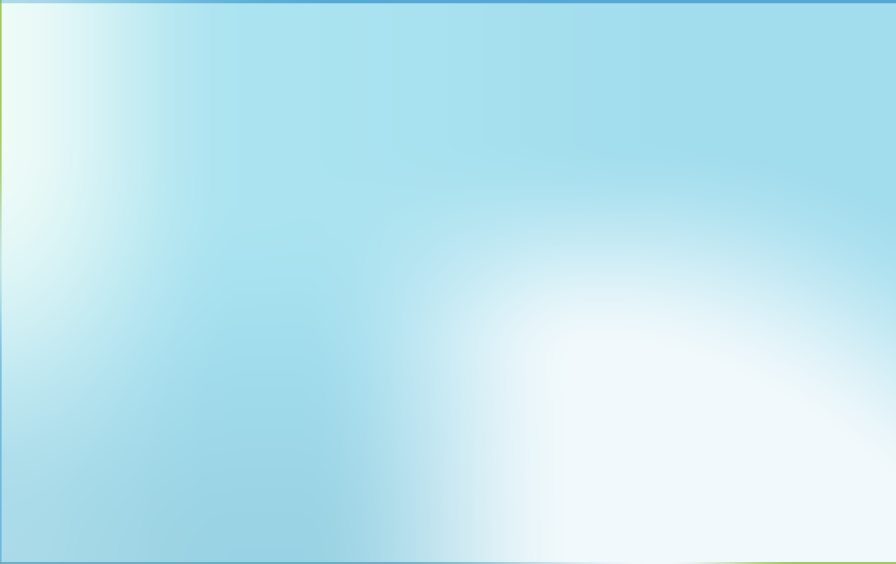
This background is drawn by a WebGL 1 fragment shader. Its source:

```glsl
precision mediump float;

uniform vec2 u_resolution;

#define SKY vec3(0.632, 0.865, 0.930)
#define AQUA vec3(0.672, 0.892, 0.942)
#define DEEP vec3(0.600, 0.825, 0.892)
#define MINT_WHITE vec3(0.935, 0.985, 0.970)
#define CLOUD_WHITE vec3(0.950, 0.978, 0.988)
#define LINE_BLUE vec3(0.310, 0.650, 0.825)
#define LINE_TEAL vec3(0.400, 0.670, 0.750)
#define LINE_GREEN vec3(0.600, 0.760, 0.300)
#define TOP_LINE 0.0058
#define THIN_LINE 0.0036

// Falls smoothly from 1 at start to 0 at end
float fade(float start, float end, float v) {
    return 1.0 - smoothstep(start, end, v);
}

vec3 skyColor(vec2 uv) {
    vec3 color = mix(DEEP, SKY, smoothstep(0.0, 0.45, uv.y));
    float band = fade(0.25, 0.85, uv.x) * smoothstep(0.3, 0.65, uv.y);
    return mix(color, AQUA, band);
}

// Pale light along the left side, strongest at the top
float sideGlow(vec2 uv) {
    float strength = mix(0.2, 1.0, smoothstep(0.1, 0.75, uv.y));
    return strength * fade(-0.01, 0.27, uv.x);
}

// Broad cloud in the lower right with an arched upper edge
float cloudGlow(vec2 uv) {
    float beyond = max(uv.x - 0.7, 0.0);
    float middle = 0.555 - 1.9 * beyond * beyond;
    float spread = 0.195 + 0.28 * beyond;
    float rise = fade(middle - spread, middle + spread, uv.y);
    return rise * smoothstep(0.33, 0.66, uv.x);
}

// Antialiased strip hugging an edge, in units of canvas height
float strip(float distanceToEdge, float width) {
    float pixel = 1.0 / u_resolution.y;
    return clamp((width - distanceToEdge) / pixel + 0.5, 0.0, 1.0);
}

void main() {
    vec2 uv = gl_FragCoord.xy / u_resolution;
    float aspect = u_resolution.x / u_resolution.y;

    // Soft background
    vec3 color = skyColor(uv);
    color = mix(color, MINT_WHITE, sideGlow(uv));
    color = mix(color, CLOUD_WHITE, cloudGlow(uv));

    // Left line: green above, blue below
    vec3 leftColor = mix(LINE_BLUE, LINE_GREEN, smoothstep(0.4, 0.75, uv.y));
    float leftStrength = mix(0.65, 0.9, smoothstep(0.5, 0.9, uv.y))
        - 0.4 * fade(0.0, 0.2, abs(uv.y - 0.53));
    color = mix(color, leftColor, leftStrength * strip(uv.x * aspect, THIN_LINE * 0.8));

    // Bottom line: teal, pale gap, then green
    vec3 bottomColor = mix(LINE_TEAL, LINE_GREEN, smoothstep(0.7, 0.82, uv.x));
    float bottomStrength = fade(0.4, 0.74, uv.x) + smoothstep(0.74, 0.9, uv.x);
    color = mix(color, bottomColor, 0.9 * bottomStrength * strip(uv.y, THIN_LINE));

    // Top line: blue, thinning out to the left
    float topStrength = mix(0.4, 0.95, smoothstep(0.0, 0.4, uv.x));
    color = mix(color, LINE_BLUE, topStrength * strip(1.0 - uv.y, TOP_LINE));

    gl_FragColor = vec4(color, 1.0);
}
```
